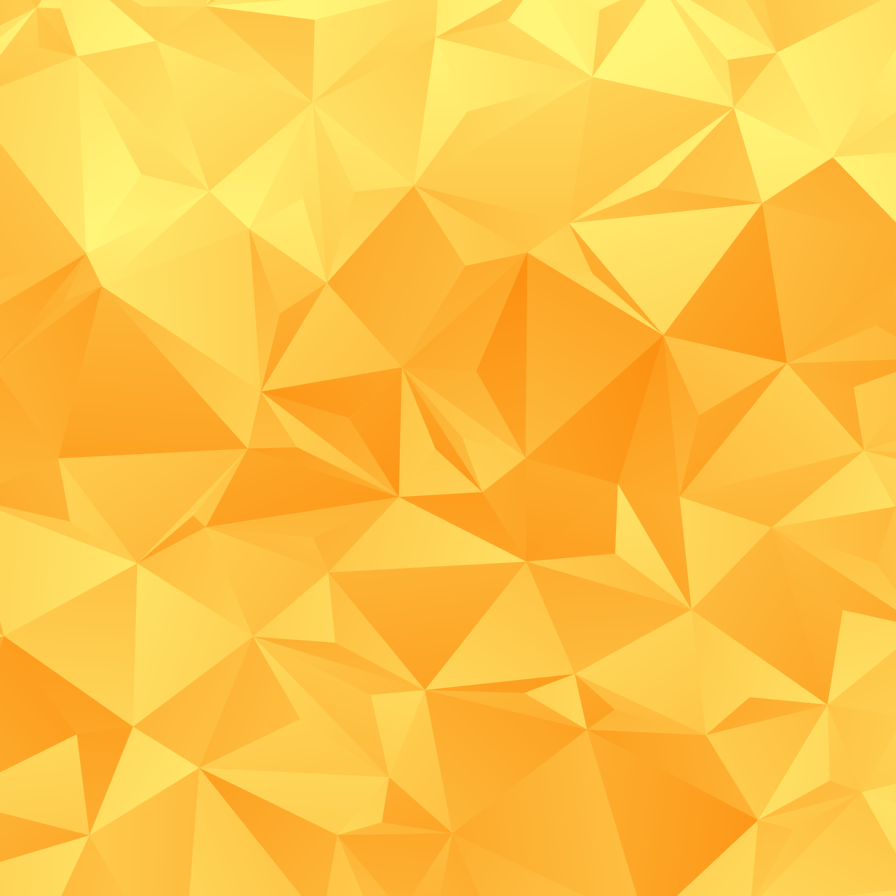
Reproduce this background procedurally as a WebGL 2 fragment shader.

```glsl
#version 300 es
precision highp float;
// Low-poly background: irregular amber and yellow triangles with soft inner gradients.
uniform vec2 u_resolution;
out vec4 fragColor;

const float GRID = 7.6;  // mesh cells across the canvas
const mat2 TURN = mat2(0.92, 0.39, -0.39, 0.92);

vec2 hash2(vec2 p) {
    vec3 q = fract(p.xyx * vec3(0.1031, 0.1030, 0.0973));
    q += dot(q, q.yzx + 33.33);
    return fract((q.xx + q.yz) * q.zy);
}

float cross2(vec2 a, vec2 b) { return a.x * b.y - a.y * b.x; }

float gradientNoise(vec2 p) {
    vec2 i = floor(p), f = p - i;
    vec2 w = f * f * f * (f * (f * 6.0 - 15.0) + 10.0);
    vec2 x = vec2(1, 0), y = vec2(0, 1);
    float a = dot(hash2(i + 50.0) * 2.0 - 1.0, f);
    float b = dot(hash2(i + x + 50.0) * 2.0 - 1.0, f - x);
    float c = dot(hash2(i + y + 50.0) * 2.0 - 1.0, f - y);
    float d = dot(hash2(i + x + y + 50.0) * 2.0 - 1.0, f - x - y);
    return mix(mix(a, b, w.x), mix(c, d, w.x), w.y);
}

// Jittered mesh vertex in canvas units
vec2 vertex(vec2 cell) {
    vec2 jitter = (hash2(cell + 120.0) - 0.5) * 0.9;
    return TURN * (cell + jitter) / GRID;
}

// Broad light: bright top, dark middle band, dark patch near the bottom
float broadTone(vec2 p) {
    float band = (p.y - 0.55) * 8.0;
    vec2 patchOffset = p - vec2(0.55, 0.2);
    return 0.53 + 0.22 * smoothstep(0.55, 0.95, p.y)
        - 0.2 * exp(-band * band)
        - 0.2 * exp(-20.0 * dot(patchOffset, patchOffset))
        + 0.3 * gradientNoise(p * 3.5);
}

float edgeDistance(vec2 p, vec2 a, vec2 b) {
    return cross2(b - a, p - a) / max(length(b - a), 1e-5);
}

// Adds one triangle's colour, weighted by its coverage of the pixel
void addFacet(vec2 p, vec2 a, vec2 b, vec2 c, vec2 id, float pixel, inout vec4 sum) {
    float side = sign(cross2(b - a, c - a));
    float inside = min(side * edgeDistance(p, a, b),
        min(side * edgeDistance(p, b, c), side * edgeDistance(p, c, a)));
    float coverage = clamp(inside / pixel + 0.5, 0.0, 1.0);
    if (coverage <= 0.0) return;

    vec2 center = (a + b + c) / 3.0;
    vec2 random = hash2(id + 210.0);
    float angle = random.y * 6.2832;
    float tone = broadTone(center) + (random.x - 0.5) * 0.56
        + 1.1 * dot(p - center, vec2(cos(angle), sin(angle)));
    vec3 color = mix(vec3(0.99, 0.57, 0.07), vec3(1.0, 0.96, 0.47), clamp(tone, 0.0, 1.0));
    sum += vec4(color, 1.0) * coverage;
}

// Draws a triangle whole, or as a fan of three around an inner point
void addTriangle(vec2 p, vec2 a, vec2 b, vec2 c, vec2 id, float pixel, inout vec4 sum) {
    vec2 random = hash2(id + 330.0);
    if (random.x > 0.38) {
        addFacet(p, a, b, c, id, pixel, sum);
        return;
    }
    vec2 inner = mix(mix(a, b, 0.3 + 0.4 * random.y), c, 0.2 + 0.6 * random.x);
    addFacet(p, a, b, inner, id + 11.3, pixel, sum);
    addFacet(p, b, c, inner, id + 23.7, pixel, sum);
    addFacet(p, c, a, inner, id + 37.1, pixel, sum);
}

void main() {
    float size = min(u_resolution.x, u_resolution.y);
    vec2 p = gl_FragCoord.xy / size;
    float pixel = 1.2 / size;
    vec2 home = floor(p * TURN * GRID);
    vec4 sum = vec4(0.0);

    // Jittered quads around the pixel, each cut along its shorter valid diagonal
    for (int y = -1; y <= 1; y++) {
        for (int x = -1; x <= 1; x++) {
            vec2 cell = home + vec2(x, y);
            vec2 a = vertex(cell), b = vertex(cell + vec2(1, 0));
            vec2 c = vertex(cell + vec2(1, 1)), d = vertex(cell + vec2(0, 1));
            bool validAC = cross2(c - a, b - a) * cross2(c - a, d - a) < 0.0;
            bool validBD = cross2(d - b, a - b) * cross2(d - b, c - b) < 0.0;
            bool cutAC = validAC && (!validBD || distance(a, c) < distance(b, d));
            vec2 id = cell + 0.25, otherId = cell + 0.75;
            if (cutAC) {
                addTriangle(p, a, b, c, id, pixel, sum);
                addTriangle(p, a, c, d, otherId, pixel, sum);
            } else {
                addTriangle(p, a, b, d, id, pixel, sum);
                addTriangle(p, b, c, d, otherId, pixel, sum);
            }
        }
    }
    fragColor = vec4(sum.rgb / max(sum.a, 1e-4), 1.0);
}
```
